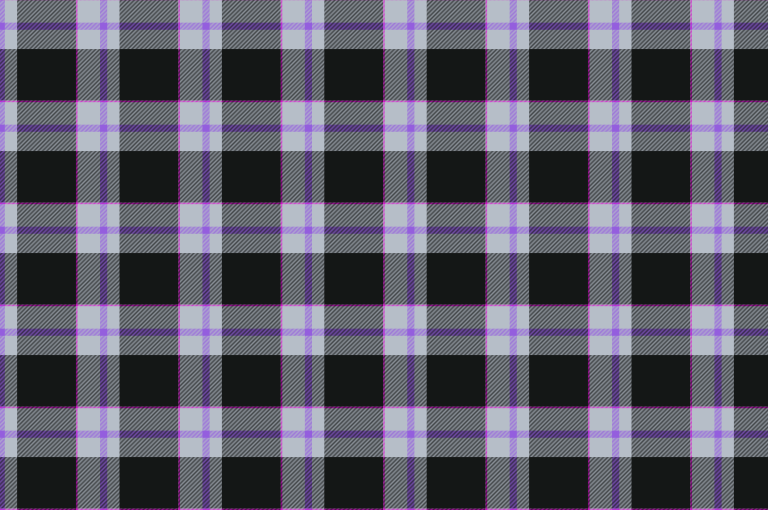
Give the GLSL for this pattern, as a Shadertoy shader.

```glsl
// Woven tartan: pale, black and violet bands with thin magenta guard lines.

// Antialiased coverage of the band from start to end within each unit repeat.
float band(float t, float start, float end, float blur) {
    float dist = abs(fract(t - 0.5 * (start + end) + 0.5) - 0.5);
    return clamp((0.5 * (end - start) - dist) / blur + 0.5, 0.0, 1.0);
}

// Thread colour along one axis; the pale band ends at paleEnd.
vec3 threadColor(float t, float paleEnd, float blur) {
    vec3 color = vec3(0.08, 0.09, 0.088);
    color = mix(color, vec3(0.715, 0.745, 0.785), band(t, 0.0, paleEnd, blur));
    color = mix(color, vec3(0.58, 0.37, 0.87), band(t, 0.235, 0.305, blur));
    return mix(color, vec3(0.85, 0.04, 0.80), band(t, 0.0, 0.015, blur));
}

// Diagonal twill: share of the surface where the warp lies on top.
float twill(vec2 p) {
    float diagonal = 24.0 * (p.x + p.y);
    float ridge = abs(fract(diagonal) - 0.5) - 0.25;
    float warpOnTop = clamp(ridge / fwidth(diagonal) + 0.5, 0.0, 1.0);
    return mix(0.5, warpOnTop, 0.4);
}

void mainImage(out vec4 fragColor, in vec2 fragCoord) {
    // Seven and a half repeats across, five down, measured from the top left.
    vec2 uv = fragCoord / iResolution.xy;
    vec2 sett = vec2(7.5 * uv.x - 0.742, 5.0 * (1.0 - uv.y) + 0.013);
    vec2 blur = vec2(7.5, 5.0) / iResolution.xy;

    // Interlace the vertical warp with the horizontal weft.
    vec3 warp = threadColor(sett.x, 0.425, blur.x);
    vec3 weft = threadColor(sett.y, 0.494, blur.y);
    fragColor = vec4(mix(weft, warp, twill(sett)), 1.0);
}
```
